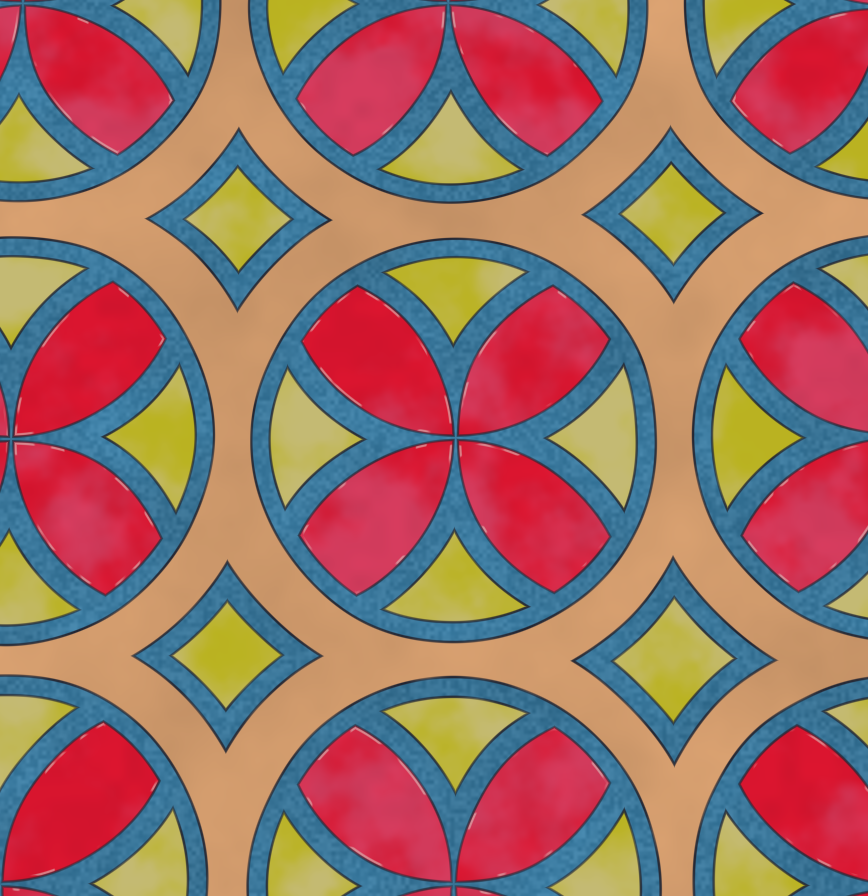
Give the GLSL for this pattern, as a WebGL 1 fragment shader.

```glsl
precision highp float;
// Hand-painted tiling of ringed discs, each holding four petals and four
// wedges, with concave diamonds in the gaps. Every outline is a circular arc,
// so each shape is a signed distance; value noise adds wobble and wash.

uniform vec2 u_resolution;

// Layout, in units of canvas height
const vec2 CENTER = vec2(0.505, 0.515);
const float PERIOD = 0.492;
const float KEYSTONE = 0.025;

// Shape sizes, in units of one repeat
const float RING_OUTER = 0.460;
const float RING_INNER = 0.417;
const float ARC_RADIUS = 0.397;
const float PETAL_INSET = 0.005;
const float BAND = 0.051;
const float DIAMOND_OUTER = 0.576;
const float DIAMOND_INNER = 0.624;
const float INK_HALF_WIDTH = 0.0027;
const float JITTER = 0.016;
const float SIZE_JITTER = 0.012;
const float WOBBLE = 0.010;

// Paints
const vec3 ORANGE = vec3(0.81, 0.60, 0.42);
const vec3 BLUE = vec3(0.23, 0.47, 0.61);
const vec3 RED = vec3(0.84, 0.08, 0.18);
const vec3 PINK = vec3(0.82, 0.23, 0.36);
const vec3 YELLOW = vec3(0.73, 0.70, 0.13);
const vec3 PALE_YELLOW = vec3(0.77, 0.73, 0.45);
const vec3 PAPER = vec3(0.86, 0.76, 0.74);
const vec3 INK = vec3(0.13, 0.14, 0.19);

float hash(vec2 p) {
  vec3 q = fract(p.xyx * vec3(0.1031, 0.1030, 0.0973));
  q += dot(q, q.yzx + 33.33);
  return fract((q.x + q.y) * q.z);
}

vec2 hash2(vec2 p) {
  return vec2(hash(p + 7.3), hash(p + 41.7));
}

float noise(vec2 p) {
  vec2 i = floor(p);
  vec2 f = fract(p);
  f = f * f * (3.0 - 2.0 * f);
  float low = mix(hash(i), hash(i + vec2(1.0, 0.0)), f.x);
  float high = mix(hash(i + vec2(0.0, 1.0)), hash(i + 1.0), f.x);
  return mix(low, high, f.y);
}

float fbm(vec2 p) {
  float sum = 0.0;
  float weight = 0.53;
  for (int i = 0; i < 4; i++) {
    sum += weight * noise(p);
    p = mat2(1.6, 1.2, -1.2, 1.6) * p + 5.7;
    weight *= 0.5;
  }
  return sum;
}

float fill(float d, float pixel) {
  return 1.0 - smoothstep(-pixel, pixel, d);
}

float stroke(float d, float pixel) {
  return fill(abs(d) - INK_HALF_WIDTH, pixel);
}

void main() {
  float pixel = 0.8 / (u_resolution.y * PERIOD);
  vec2 p = (gl_FragCoord.xy / u_resolution.y - CENTER) / PERIOD;
  p *= 1.0 + KEYSTONE * p.y;
  vec2 hand = p + WOBBLE * (vec2(noise(p * 5.0 + 20.0), noise(p * 5.0 + 60.0)) - 0.5);

  // Discs: fold one quadrant, bound petals and wedges by two arcs
  vec2 cell = floor(p + 0.5);
  vec2 local = hand - cell - JITTER * (hash2(cell + 10.0) - 0.5);
  local *= 1.0 + SIZE_JITTER * (hash(cell + 90.0) - 0.5);
  vec2 folded = abs(local);
  float radius = length(local);
  float arc = max(length(folded - vec2(ARC_RADIUS, 0.0)),
                  length(folded - vec2(0.0, ARC_RADIUS)));
  float disc = radius - RING_OUTER;
  float petal = max(arc - ARC_RADIUS + PETAL_INSET, radius - RING_INNER);
  float wedge = max(ARC_RADIUS + BAND - arc, radius - RING_INNER);

  // Diamonds: the space left outside four larger circles
  vec2 gap = floor(p);
  vec2 offset = hand - gap - 0.5 - JITTER * (hash2(gap + 30.0) - 0.5);
  float corner = length(abs(offset) - 0.5);
  float resize = 0.014 * (hash(gap + 70.0) - 0.5);
  float diamond = DIAMOND_OUTER + resize - corner;
  float core = DIAMOND_INNER + resize - corner;

  // Washes: each petal and wedge gets its own patch of noise
  vec2 quadrant = cell * 2.0 + step(0.0, local);
  float petalWash = fbm(local * 6.0 + 19.0 * quadrant + 100.0);
  float tint = 0.3 * (hash(quadrant + 50.0) - 0.5) - 0.25 * local.y;
  vec3 red = mix(RED, PINK, smoothstep(0.28, 0.72, petalWash + tint));
  red *= 0.97 + 0.06 * noise(p * 24.0);
  float yellowWash = fbm(p * 6.0 + 140.0);
  vec3 yellow = mix(YELLOW, PALE_YELLOW, smoothstep(0.25, 0.72, yellowWash));
  float shimmer = noise(p * 110.0) - 0.5;
  vec3 blue = BLUE * (0.88 + 0.24 * fbm(p * 5.0 + 80.0)) + 0.09 * shimmer;
  vec3 color = ORANGE * (0.91 + 0.18 * fbm(p * 4.0 + 40.0));

  // Paint layers
  color = mix(color, blue, fill(min(disc, diamond), pixel));
  color = mix(color, yellow, fill(min(wedge, core), pixel));
  color = mix(color, red, fill(petal, pixel));
  float bare = smoothstep(0.66, 0.80, noise(p * 28.0 + 11.0));
  color = mix(color, PAPER, 0.6 * bare * stroke(petal + 0.005, pixel));

  // Uneven pen outlines
  float ink = max(stroke(disc, pixel), stroke(diamond, pixel));
  ink = max(ink, 0.9 * max(stroke(wedge, pixel), stroke(core, pixel)));
  ink = max(ink, 0.75 * stroke(petal, pixel));
  color = mix(color, INK, ink * (0.6 + 0.4 * noise(p * 18.0 + 33.0)));
  gl_FragColor = vec4(color, 1.0);
}
```
